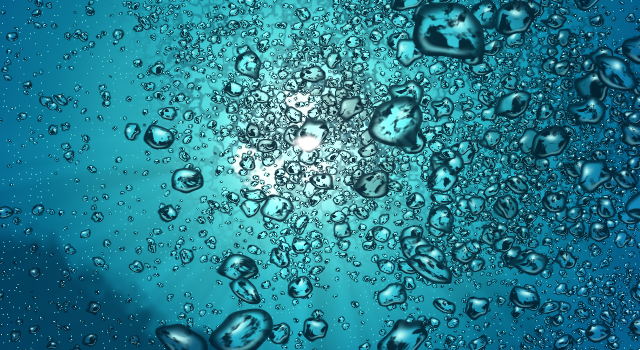
This texture is drawn by a Shadertoy shader. Its source:

```glsl
// Sunlit underwater scene: a plume of rising air bubbles around a bright sun glow.
#define SUN vec2(0.88, 0.59)
#define DEEP vec3(0.005, 0.18, 0.27)
#define BLUE vec3(0.015, 0.36, 0.54)
#define TEAL vec3(0.04, 0.49, 0.61)
#define AQUA vec3(0.15, 0.66, 0.72)
#define MINT vec3(0.36, 0.85, 0.85)
#define FOAM vec3(0.76, 1.0, 0.98)
#define LAYERS 5
#define FINEST 0.019
#define GROWTH 1.55
#define FROTH 0.7

vec3 hash3(vec2 p) {
    vec3 q = fract(p.xyx * vec3(0.1031, 0.1030, 0.0973));
    q += dot(q, q.yxz + 33.33);
    return fract((q.xxy + q.yzz) * q.zyx);
}

float noise(vec2 p) {
    vec2 i = floor(p), f = fract(p);
    f = f * f * (3.0 - 2.0 * f);
    return mix(mix(hash3(i).x, hash3(i + vec2(1, 0)).x, f.x),
               mix(hash3(i + vec2(0, 1)).x, hash3(i + vec2(1, 1)).x, f.x), f.y);
}

float fbm(vec2 p) {
    return 0.55 * noise(p) + 0.3 * noise(p * 2.1 + 7.0) + 0.15 * noise(p * 4.3 + 3.0);
}

// Sum of soft round spots: xy place, z radius
float spots(vec2 p, vec3 s[5]) {
    float sum = 0.0;
    for (int k = 0; k < 5; k++) {
        vec2 v = (p - s[k].xy) / s[k].z;
        sum += exp(-dot(v, v));
    }
    return sum;
}

// Open water: radial falloff, faint shafts and a dark seabed at lower left
vec3 water(vec2 p) {
    vec2 v = p - SUN;
    float d = length(v * vec2(0.88, v.y > 0.0 ? 0.8 : 0.95));
    vec3 c = mix(FOAM, MINT, smoothstep(0.08, 0.27, d));
    c = mix(c, AQUA, smoothstep(0.2, 0.46, d));
    c = mix(c, TEAL, smoothstep(0.42, 0.7, d));
    c = mix(c, BLUE, smoothstep(0.6, 0.95, d));
    float shaft = fbm(v / max(d, 0.001) * 8.0 + d) - 0.48;
    c += AQUA * 0.3 * shaft * smoothstep(0.15, 0.35, d) * (1.0 - smoothstep(-0.1, 0.1, v.y));
    float bed = 0.36 - 0.5 * p.x + 0.2 * (fbm(p * 9.0) - 0.5);
    return mix(c, DEEP * 1.2, 0.75 * smoothstep(-0.02, 0.06, bed - p.y));
}

// Region filled by the plume, and its darker knots
float plume(vec2 p) {
    float edge = mix(0.66, 0.36, p.y);
    return smoothstep(edge - 0.12, edge + 0.2, p.x) * smoothstep(0.05, 0.3, distance(p, vec2(1.83, 1.0)));
}

float knots(vec2 p) {
    vec3 s[5] = vec3[5](vec3(0.74, 0.62, 0.09), vec3(0.97, 0.74, 0.1), vec3(1.5, 0.52, 0.16),
                        vec3(1.62, 0.84, 0.16), vec3(1.08, 0.52, 0.1));
    return min(spots(p, s) + 0.5 * smoothstep(0.5, 0.7, fbm(p * 6.0)) * plume(p), 1.0);
}

// One lumpy bubble: dark rim, rippled body, lower crescent and glint
void bubble(inout vec3 col, vec3 lit, vec2 q, float r, float squash, float seed) {
    if (length(q) > 1.5 * r) return;
    float t = seed * 6.2832, tilt = 0.7 * sin(t * 3.0);
    q = mat2(cos(tilt), sin(tilt), -sin(tilt), cos(tilt)) * q;
    q.y /= squash;
    vec2 n = q / r, m = n * 1.3 + seed * 50.0;
    n += 0.5 * (vec2(noise(m), noise(m + 19.0)) - 0.5);
    float d = length(n), soft = 1.0 / (iResolution.y * r);
    float ripple = fbm(n * (2.0 + 14.0 * r) + seed * 40.0);
    vec3 dark = DEEP * 0.55 + lit * 0.1;
    vec3 body = mix(dark, lit * 1.12 + 0.03, smoothstep(0.34, 0.58, ripple + 0.14 * n.y));
    body = mix(body, dark, 0.9 * smoothstep(0.6, 0.92, d));
    float crescent = (1.0 - smoothstep(0.0, 0.16, abs(d - 0.74))) * smoothstep(0.2, 0.8, -n.y);
    body = mix(body, mix(lit, FOAM, 0.45), 0.8 * crescent);
    vec2 g = n - vec2(0.3 * cos(t), 0.38);
    body = mix(body, FOAM, 0.95 * exp(-dot(g, g) * 15.0) * smoothstep(0.2, 0.5, ripple));
    col = mix(col, body, 1.0 - smoothstep(1.0 - soft, 1.0 + soft, d));
}

// Chance that a cell holds a bubble: crowded plume, sparse water at left
float chance(vec2 c, float size) {
    float low = smoothstep(-0.15, 0.45, c.y + 0.25 * smoothstep(1.0, 1.5, c.x));
    float fill = mix(0.35, 0.95, max(smoothstep(0.3, 0.65, noise(c * 7.0)), knots(c))) * low;
    float fineTop = smoothstep(0.04, 0.07, size) * smoothstep(0.7, 0.9, c.y) * (1.0 - smoothstep(0.9, 1.2, c.x));
    float sparse = 0.14 * (1.0 - smoothstep(0.04, 0.1, size));
    return mix(sparse, fill, plume(c)) * (1.0 - 0.9 * fineTop);
}

void scatter(inout vec3 col, vec3 lit, vec2 p, float size) {
    for (int k = 0; k < 9; k++) {
        vec2 id = floor(p / size) + vec2(k % 3 - 1, k / 3 - 1);
        vec3 h = hash3(id + size * 910.0 + 17.0);
        vec2 c = (id + 0.1 + 0.8 * h.xy) * size;
        if (h.z > chance(c, size)) continue;
        float seed = fract(h.z * 57.0 + h.x * 13.0);
        bubble(col, lit, p - c, size * mix(0.18, 0.48, seed), mix(0.6, 1.0, h.y), seed);
    }
}

void mainImage(out vec4 fragColor, in vec2 fragCoord) {
    vec2 p = fragCoord / iResolution.y;
    vec3 lit = water(p), col = lit, h = hash3(floor(p / 0.016) + 71.0);
    float speck = length(fract(p / 0.016) - 0.2 - 0.6 * h.xy);
    col = mix(col, MINT, h.z * step(0.65, h.z) * (1.0 - smoothstep(0.05, 0.17, speck)));
    // Froth, then broken sun glare
    float knot = knots(p), ridge = abs(2.0 * fbm(p * 34.0) - 1.0);
    vec3 froth = mix(DEEP, lit * 1.2, smoothstep(0.02, 0.3, ridge));
    col = mix(col, froth, FROTH * plume(p) * smoothstep(0.1, 0.7, p.y) * (0.35 + 0.65 * knot));
    vec3 flares[5] = vec3[5](vec3(0.885, 0.59, 0.05), vec3(0.845, 0.7, 0.055), vec3(0.78, 0.49, 0.06),
                             vec3(0.91, 0.49, 0.05), vec3(0.7, 0.55, 0.04));
    float glare = spots(p, flares) + 0.9 * (fbm(p * 30.0) - 0.5);
    col = mix(col, vec3(0.95, 1.0, 0.99), smoothstep(0.35, 0.6, glare));
    // Plume, fine to coarse
    float size = FINEST;
    for (int k = 0; k < LAYERS; k++, size *= GROWTH) scatter(col, lit * (1.0 - 0.3 * knot), p, size);
    vec2 v = (p - SUN) / vec2(0.045, 0.03);
    col = mix(col, vec3(1), smoothstep(0.3, 0.7, exp(-dot(v, v)) + 0.5 * (fbm(p * 30.0) - 0.5)));
    // Large foreground bubbles: xy place, z radius, w squash
    vec4 big[12] = vec4[12](
        vec4(1.286, 0.92, 0.11, 0.8), vec4(1.13, 0.655, 0.08, 0.95), vec4(1.76, 0.79, 0.07, 0.62),
        vec4(1.68, 0.68, 0.055, 0.8), vec4(1.7, 0.5, 0.05, 0.8), vec4(1.267, 0.49, 0.043, 0.8),
        vec4(0.68, 0.233, 0.055, 0.7), vec4(1.238, 0.23, 0.07, 0.5), vec4(0.7, 0.17, 0.047, 0.6),
        vec4(0.52, 0.02, 0.07, 0.75), vec4(0.695, 0.05, 0.087, 0.75), vec4(1.15, 0.02, 0.08, 0.65));
    for (int k = 0; k < 12; k++)
        bubble(col, lit, p - big[k].xy, big[k].z, big[k].w, fract(float(k) * 0.618 + 0.13));
    fragColor = vec4(clamp(col, 0.0, 1.0), 1.0);
}
```
